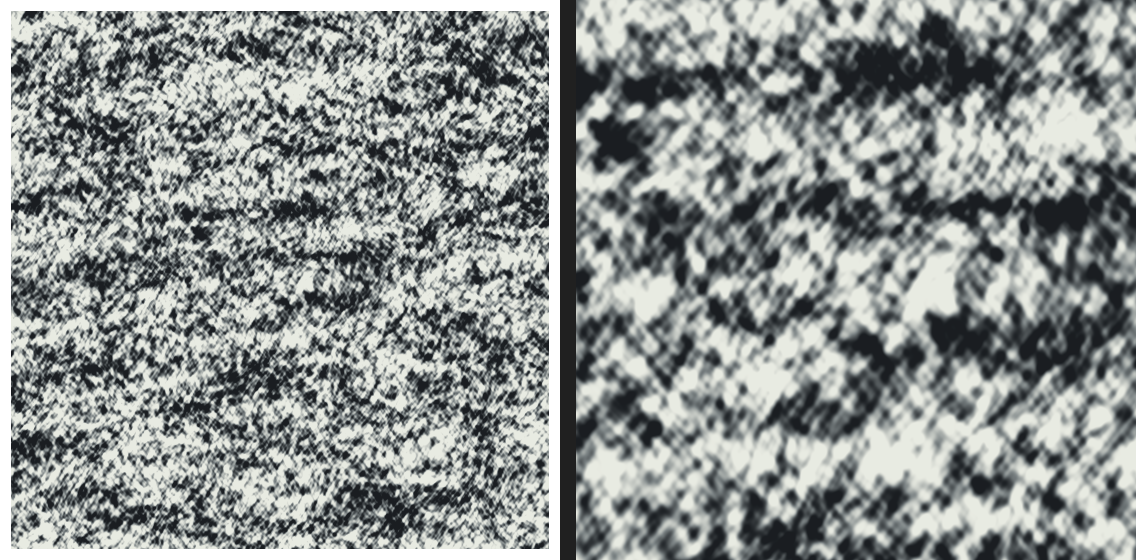
Left: the whole. Right: its middle third, enlarged.
Give the GLSL for this texture, as a three.js fragment shader.

```glsl
// Draws pale grainy stone: fine crossed diagonal streaks over soft dark horizontal bands, in a white margin.
varying vec2 vUv;

const vec3 INK = vec3(0.10, 0.115, 0.13);
const vec3 STEEL = vec3(0.49, 0.52, 0.525);
const vec3 CHALK = vec3(0.91, 0.92, 0.885);
const vec3 PAPER = vec3(1.0);
const float MARGIN = 0.0195;
const float TAU = 6.28319;

float hash(vec2 cell) {
  vec3 h = fract(cell.xyx * 0.1031);
  h += dot(h, h.yzx + 33.33);
  return fract((h.x + h.y) * h.z);
}

// Dot product of a random unit gradient with the offset from its corner
float cornerSlope(vec2 cell, vec2 corner, vec2 offset) {
  float angle = TAU * hash(cell + corner);
  return dot(vec2(cos(angle), sin(angle)), offset - corner);
}

float gradientNoise(vec2 p) {
  vec2 cell = floor(p);
  vec2 f = fract(p);
  vec2 fade = f * f * f * (f * (f * 6.0 - 15.0) + 10.0);
  float low = mix(cornerSlope(cell, vec2(0.0, 0.0), f), cornerSlope(cell, vec2(1.0, 0.0), f), fade.x);
  float high = mix(cornerSlope(cell, vec2(0.0, 1.0), f), cornerSlope(cell, vec2(1.0, 1.0), f), fade.x);
  return mix(low, high, fade.y);
}

// Noise stretched along a direction; frequency is (along, across)
float streaks(vec2 p, float angle, vec2 frequency, float seed) {
  vec2 along = vec2(cos(angle), sin(angle));
  vec2 q = vec2(dot(p, along), dot(p, vec2(-along.y, along.x)));
  return gradientNoise(q * frequency + seed);
}

// Two crossing sets of streaks, the rising one stronger
float crossHatch(vec2 p, vec2 frequency, float seed) {
  return 0.80 * streaks(p, 0.98, frequency, seed)
       + 0.60 * streaks(p, -0.90, frequency, seed + 41.7);
}

// Wide bands and smaller clumps, flattened toward the horizontal
float strata(vec2 p) {
  float sum = 0.0;
  float amplitude = 0.52;
  vec2 frequency = vec2(4.5, 13.0);
  for (int i = 0; i < 3; i++) {
    float level = float(i);
    sum += amplitude * streaks(p, 0.12 - 0.14 * level, frequency, 17.3 + 29.1 * level);
    frequency *= vec2(2.6, 1.95);
    amplitude *= 1.1;
  }
  return sum;
}

vec3 stoneColor(float tone) {
  vec3 darkHalf = mix(INK, STEEL, clamp(tone * 2.0, 0.0, 1.0));
  return mix(darkHalf, CHALK, clamp(tone * 2.0 - 1.0, 0.0, 1.0));
}

// 1 inside the square, 0 in the margin
float panelMask(vec2 p, float margin) {
  vec2 inset = 0.5 - abs(p - 0.5) - margin;
  return smoothstep(-0.0005, 0.0005, min(inset.x, inset.y));
}

void main() {
  // A slight wobble keeps bands and streaks from running straight
  vec2 wobble = vec2(gradientNoise(vUv * 9.0 + 5.2), gradientNoise(vUv * 9.0 + 63.8));
  vec2 p = vUv + 0.012 * wobble;

  float relief = strata(p)
               + crossHatch(p, vec2(48.0, 98.0), 7.9)
               + 0.70 * crossHatch(p, vec2(85.0, 195.0), 133.1);

  float tone = smoothstep(0.0, 1.0, 0.56 + 0.95 * relief);
  vec3 color = mix(PAPER, stoneColor(tone), panelMask(vUv, MARGIN));
  gl_FragColor = vec4(color, 1.0);
}
```
